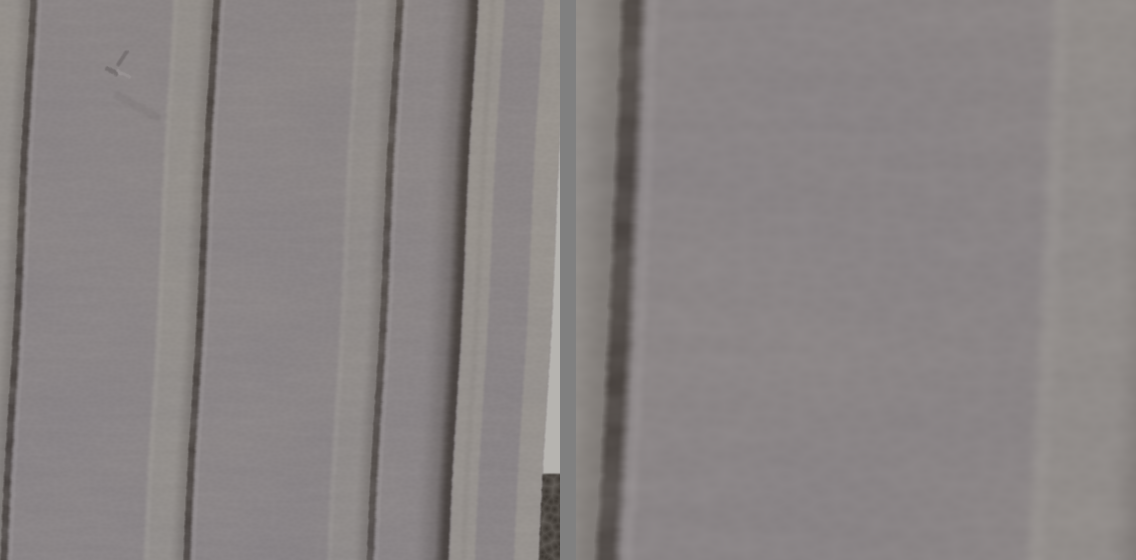
Left: the whole. Right: its middle third, enlarged.
This texture is drawn by a three.js fragment shader. Its source:

```glsl
varying vec2 vUv;

vec2 hash2(vec2 p) {
  return fract(sin(vec2(dot(p, vec2(127.1, 311.7)), dot(p, vec2(269.5, 183.3)))) * 4375.85);
}

// Distance to the nearest scattered cell centre
float cellular(vec2 p) {
  vec2 cell = floor(p), f = fract(p);
  float nearest = 2.0;
  for (int j = -1; j <= 1; j++)
    for (int i = -1; i <= 1; i++) {
      vec2 o = vec2(float(i), float(j));
      nearest = min(nearest, length(o + hash2(cell + o) - f));
    }
  return nearest;
}

float waves(vec2 p) {
  float sum = 0.0, amp = 0.5;
  for (int i = 0; i < 5; i++) {
    sum += amp * sin(p.x + 1.7 * sin(p.y)) * cos(p.y + 1.3 * sin(p.x * 0.7));
    p = mat2(1.5, 1.1, -1.1, 1.5) * p + 2.3;
    amp *= 0.6;
  }
  return sum;
}

float band(float x, float a, float b, float soft) {
  return smoothstep(a - soft, a + soft, x) * (1.0 - smoothstep(b - soft, b + soft, x));
}

float segment(vec2 p, vec2 a, vec2 b) {
  vec2 ab = b - a;
  return length(p - a - ab * clamp(dot(p - a, ab) / dot(ab, ab), 0.0, 1.0));
}

void main() {
  vec2 uv = vUv;
  vec3 face = vec3(0.542, 0.521, 0.526);
  vec3 bevel = vec3(0.578, 0.562, 0.548);
  vec3 shadow = vec3(0.285, 0.262, 0.25);

  // Leaning boards with slightly ragged edges
  float ragged = 0.0012 * waves(uv * vec2(20.0, 130.0)) + 0.0012 * sin(uv.y * 11.0);
  float x = uv.x - 0.052 * uv.y + ragged;
  float board = (x - 0.008) / 0.327;
  float d = (fract(board + 0.5) - 0.5) * 0.327;
  float id = floor(board + 0.5);
  float siding = 1.0 - smoothstep(0.70, 0.72, x);

  vec3 color = face;
  color = mix(color, bevel, siding * band(d, -0.078, 0.0, 0.006) * (id > 1.5 ? 0.65 : 0.9));
  color += siding * 0.016 * band(d, -0.078, -0.069, 0.004);

  // Narrow grooves, shaded on the left and crisp on the right
  float groove = band(d, -0.008, 0.005, 0.004) * (id > 1.5 ? 0.83 : 0.93);
  float falloff = 0.27 * smoothstep(-0.034, -0.006, d) * (1.0 - smoothstep(0.0, 0.006, d));
  float wear = 0.9 + 0.2 * waves(vec2(id * 5.0, uv.y * 50.0));
  color = mix(color, shadow, siding * clamp(max(groove * wear, falloff), 0.0, 1.0));
  color += siding * 0.025 * band(d, 0.009, 0.014, 0.003);

  // Deep shadow beside the trim
  float depth = 0.32 * smoothstep(0.735, 0.785, x) + 0.65 * smoothstep(0.772, 0.795, x);
  color = mix(color, shadow, depth * (1.0 - smoothstep(0.797, 0.805, x)));

  // Trim with two pale edges
  vec3 pale = vec3(0.60, 0.582, 0.562);
  color = mix(color, pale, 0.85 * band(x, 0.803, 0.848, 0.004));
  color = mix(color, pale, 0.9 * band(x, 0.918, 0.962, 0.004));
  color -= 0.018 * band(x, 0.822, 0.832, 0.005);

  // Scuff and small dents on the first board
  vec2 q = uv + 0.002 * waves(uv * 150.0);
  float scuff = min(segment(q, vec2(0.192, 0.878), vec2(0.208, 0.868)),
                    segment(q, vec2(0.212, 0.886), vec2(0.225, 0.906)));
  color -= 0.085 * (1.0 - smoothstep(0.001, 0.006, scuff));
  color += 0.04 * (1.0 - smoothstep(0.001, 0.005, segment(q, vec2(0.21, 0.873), vec2(0.23, 0.862))));
  color -= 0.025 * (1.0 - smoothstep(0.003, 0.012, segment(q, vec2(0.21, 0.83), vec2(0.28, 0.79))));

  // Mottling, faint cross streaks and fine grain
  color += vec3(0.010, 0.009, 0.004) * waves(uv * vec2(9.0, 11.0));
  color += 0.009 * waves(uv * vec2(14.0, 95.0) + 4.0);
  color += 0.016 * (cellular(uv * vec2(90.0, 130.0)) - 0.45);
  color += vec3(-0.005, -0.003, 0.005) * (0.5 - uv.y);

  // Bright wall and dark ground past the trim
  vec3 wall = vec3(0.715, 0.705, 0.69);
  vec3 ground = vec3(0.30, 0.28, 0.26) + 0.14 * (cellular(uv * 75.0) - 0.4);
  vec3 beyond = mix(ground, wall, smoothstep(0.151, 0.157, uv.y));
  color = mix(color, beyond, smoothstep(0.959, 0.965, x));

  gl_FragColor = vec4(color, 1.0);
}
```
